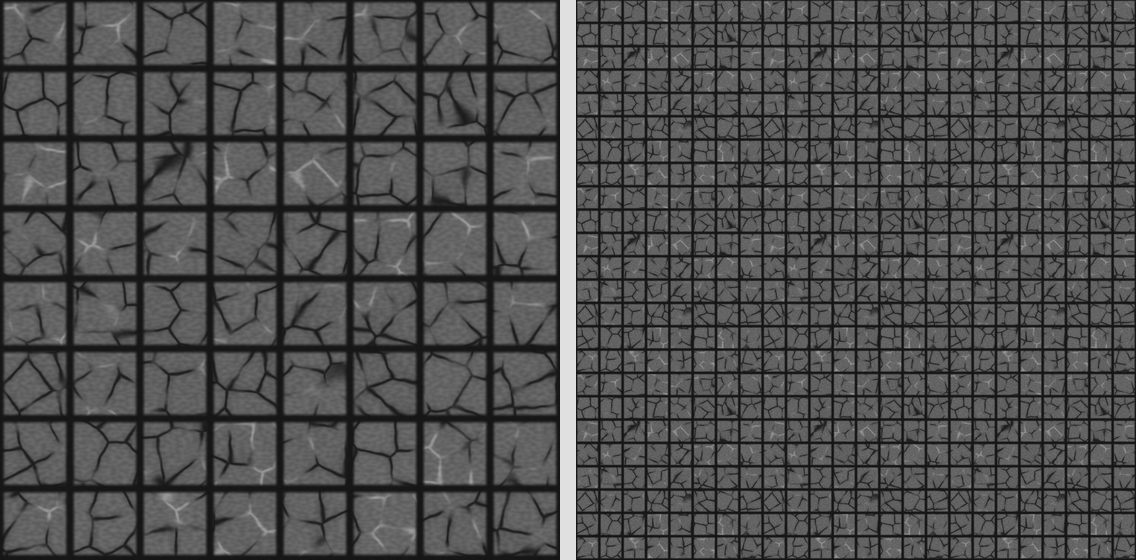
Left, the tile; right, the same tile 3 across and 3 down.
A Shadertoy shader for this texture:

```glsl
// Grid of worn grey square tiles with dark soft grout, dark cracks and pale scratches.

const int   TILES         = 8;                  // repeats across and down
const vec2  GRID_SHIFT    = vec2(0.0, 0.02);    // grid offset, in tiles
const vec3  GROUT_COLOR   = vec3(0.088);
const vec3  TILE_COLOR    = vec3(0.388);
const float GROUT_CORE    = 0.02;               // half width of the flat grout, in tiles
const float GROUT_EDGE    = 0.09;               // where the tile face begins, in tiles
const float CRACK_SCALE   = 1.9;                // crack cells per tile
const float CRACK_WIDTH   = 0.13;               // in crack cells
const float CRACK_WARP    = 0.05;
const float CRACK_DARK    = 0.58;
const float HALO_DARK     = 0.13;
const float SCRATCH_LIGHT = 0.17;
const ivec2 GRAIN_PERIOD  = ivec2(96, 160);     // grain cells across the canvas
const float GRAIN_AMOUNT  = 0.07;
const float TONE_AMOUNT   = 0.02;               // brightness change between tiles

// Integer hash of a lattice point and a seed, two values in 0..1
vec2 hash2(ivec2 p, int seed) {
    uvec3 h = uvec3(ivec3(p, seed)) * 1664525u + 1013904223u;
    for (int i = 0; i < 2; i++) {
        h.x += h.y * h.z;
        h.y += h.z * h.x;
        h.z += h.x * h.y;
        h ^= h >> 16u;
    }
    return vec2(h.xy & 65535u) / 65535.0;
}

// Dot product of a corner's random unit gradient with the offset from it
float cornerSlope(ivec2 corner, vec2 offset, ivec2 period, int seed) {
    float angle = 6.28319 * hash2((corner + period) % period, seed).x;
    return dot(vec2(cos(angle), sin(angle)), offset);
}

// Gradient noise that wraps after the given period
float gradientNoise(vec2 p, ivec2 period, int seed) {
    ivec2 c = ivec2(floor(p));
    vec2 f = fract(p);
    vec2 w = f * f * f * (f * (f * 6.0 - 15.0) + 10.0);
    float a = cornerSlope(c, f, period, seed);
    float b = cornerSlope(c + ivec2(1, 0), f - vec2(1, 0), period, seed);
    float d = cornerSlope(c + ivec2(0, 1), f - vec2(0, 1), period, seed);
    float e = cornerSlope(c + ivec2(1, 1), f - vec2(1, 1), period, seed);
    return mix(mix(a, b, w.x), mix(d, e, w.x), w.y);
}

// Difference of the two nearest point distances: zero on the cell borders
float crackGap(vec2 p, int seed) {
    ivec2 cell = ivec2(floor(p));
    float nearest = 9.0, second = 9.0;
    for (int y = -2; y <= 2; y++)
    for (int x = -2; x <= 2; x++) {
        ivec2 c = cell + ivec2(x, y);
        float d = length(vec2(c) + hash2(c, seed) - p);
        second = min(second, max(nearest, d));
        nearest = min(nearest, d);
    }
    return second - nearest;
}

void mainImage(out vec4 fragColor, in vec2 fragCoord) {
    vec2 uv = fragCoord / iResolution.xy;
    vec2 grid = fract(uv - GRID_SHIFT / float(TILES)) * float(TILES);
    vec2 local = fract(grid);
    ivec2 tile = ivec2(floor(grid)) % TILES;
    int seed = 17 + tile.x + tile.y * TILES;
    vec2 tileRandom = hash2(tile, 5);
    float pixel = float(TILES) / min(iResolution.x, iResolution.y);

    // Tile face: tone per tile and fine sideways grain
    float grain = gradientNoise(uv * vec2(GRAIN_PERIOD), GRAIN_PERIOD, 3);
    vec3 color = TILE_COLOR + GRAIN_AMOUNT * grain + TONE_AMOUNT * (tileRandom.x - 0.5);

    // Cracks, with a pattern of their own in every tile
    ivec2 freePeriod = ivec2(64);
    vec2 p = local * CRACK_SCALE + 4.0 + tileRandom;
    vec2 warp = vec2(gradientNoise(p * 3.0, freePeriod, seed + 100),
                     gradientNoise(p * 3.0, freePeriod, seed + 200));
    float gap = crackGap(p + CRACK_WARP * warp, seed);
    float line = 1.0 - smoothstep(0.0, max(CRACK_WIDTH, 3.0 * pixel * CRACK_SCALE), gap);
    float halo = 1.0 - smoothstep(0.0, 0.4, gap);

    // Slow noise decides where lines are dark, pale or faded out
    float wear = gradientNoise(p * 1.1, freePeriod, seed + 300)
               + 0.45 * (tileRandom.y - 0.3);
    float dark = smoothstep(-0.15, 0.3, wear);
    float pale = smoothstep(0.08, 0.38, -wear);
    color *= 1.0 - dark * (CRACK_DARK * line + HALO_DARK * halo);
    color += pale * SCRATCH_LIGHT * (line + 0.15 * halo);

    // Soft grout between the tiles
    vec2 border = min(local, 1.0 - local);
    float edge = max(GROUT_EDGE, GROUT_CORE + 1.5 * pixel);
    vec2 face = smoothstep(vec2(GROUT_CORE), vec2(edge), border);
    color = mix(GROUT_COLOR + 0.01 * grain, color, face.x * face.y);

    fragColor = vec4(color, 1.0);
}
```
